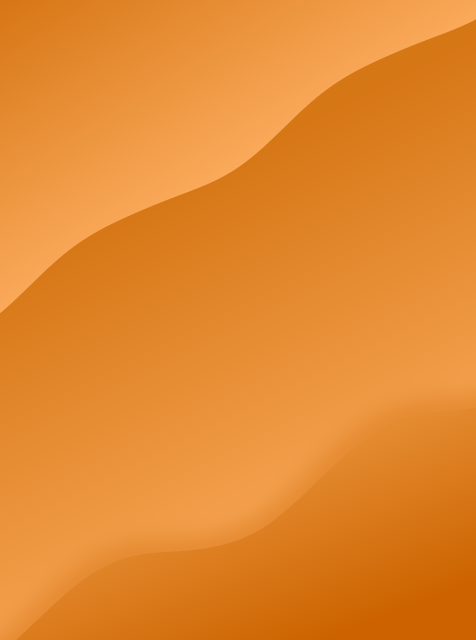
A WebGL 1 fragment shader for this background:

```glsl
precision highp float;
// Three overlapping orange sheets split by two rising wavy edges.
// Each edge is a sloped line plus cosines; each sheet has its own slanted
// gradient, and the lowest sheet casts a soft shadow on the one behind it.

uniform vec2 u_resolution;

// Height of the upper edge at x, both in 0..1
float upperEdge(float x) {
  return 0.5264 + 0.4622 * x
    + 0.0182 * cos(11.78 * (x - 0.206))
    + 0.0022 * cos(23.6 * (x - 0.122));
}

// Height of the lower edge; its right half swings a little wider
float lowerEdge(float x) {
  return 0.0026 + 0.3724 * x
    + 0.0306 * cos(11.06 * (x - 0.222))
    - 0.0091 * smoothstep(0.35, 0.577, x) * cos(8.985 * (x - 0.638));
}

// Approximate distance above an edge, in canvas heights
float edgeDistance(float rise, float slope) {
  float tilt = slope * u_resolution.y / u_resolution.x;
  return rise / sqrt(1.0 + tilt * tilt);
}

// Smooth coverage of the area below an edge
float below(float dist) {
  return clamp(0.5 - dist * u_resolution.y, 0.0, 1.0);
}

// Gradient running down the canvas, slanted to the right
vec3 slantedGradient(vec2 uv, float slant, float start, float span, vec3 a, vec3 b) {
  float t = (1.0 - uv.y + slant * uv.x - start) / span;
  return mix(a, b, clamp(t, 0.0, 1.0));
}

void main() {
  vec2 uv = gl_FragCoord.xy / u_resolution;
  float h = 0.002;

  float upperSlope = (upperEdge(uv.x + h) - upperEdge(uv.x - h)) / (2.0 * h);
  float lowerSlope = (lowerEdge(uv.x + h) - lowerEdge(uv.x - h)) / (2.0 * h);
  float upperDist = edgeDistance(uv.y - upperEdge(uv.x), upperSlope);
  float lowerDist = edgeDistance(uv.y - lowerEdge(uv.x), lowerSlope);

  // Sheets from back to front
  vec3 back = slantedGradient(uv, 0.46, 0.0, 0.5,
    vec3(0.84, 0.46, 0.08), vec3(0.985, 0.67, 0.36));
  vec3 middle = slantedGradient(uv, 0.372, 0.43, 0.56,
    vec3(0.84, 0.465, 0.085), vec3(0.955, 0.625, 0.30));
  vec3 front = slantedGradient(uv, 0.283, 0.898, 0.29,
    vec3(0.895, 0.545, 0.19), vec3(0.80, 0.39, 0.0));

  // Soft shadow along the lower edge
  float shadow = 0.32 * exp(-pow(lowerDist / 0.029, 2.0));
  middle = mix(middle, vec3(0.80, 0.40, 0.02), shadow);

  vec3 color = mix(back, middle, below(upperDist));
  color = mix(color, front, below(lowerDist));
  gl_FragColor = vec4(color, 1.0);
}
```
